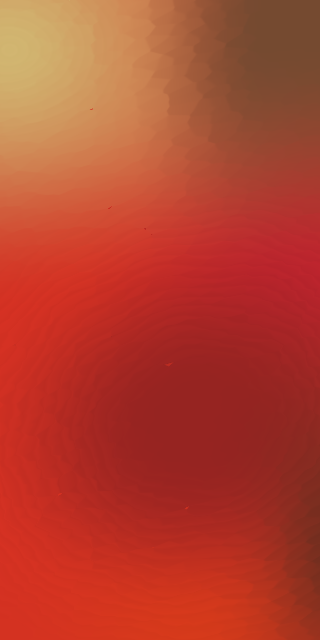
A Shadertoy shader for this background:

```glsl
// Soft red and gold gradient with a dark tilted oval and faint brushed scales.
#define SCALE_DENSITY vec2(17.0, 34.0)
#define SCALE_PULL 0.55
#define RING_COUNT 17.0
#define RING_STRENGTH 0.016
#define OVAL_CENTER vec2(0.62, 0.68)
#define OVAL_RADII vec2(0.68, 0.56)
#define OVAL_TILT 0.25
#define GOLD_CENTER vec2(0.03, 1.845)

const vec3 RED = vec3(0.83, 0.19, 0.135);
const vec3 CRIMSON = vec3(0.75, 0.14, 0.18);
const vec3 ORANGE = vec3(0.84, 0.23, 0.10);
const vec3 MAROON = vec3(0.59, 0.14, 0.13);
const vec3 UMBER = vec3(0.39, 0.18, 0.12);
const vec3 CORAL = vec3(0.81, 0.46, 0.29);
const vec3 GOLD = vec3(0.82, 0.71, 0.44);
const vec3 BROWN = vec3(0.46, 0.29, 0.19);

vec2 hash2(vec2 cell) {
    vec2 h = vec2(dot(cell, vec2(127.1, 311.7)), dot(cell, vec2(269.5, 183.3)));
    return fract(sin(h) * 43758.5);
}

float glow(vec2 p, vec2 center, vec2 radii) {
    vec2 d = (p - center) / radii;
    return exp(-dot(d, d));
}

float ovalRadius(vec2 p) {
    float c = cos(OVAL_TILT), s = sin(OVAL_TILT);
    vec2 d = p - OVAL_CENTER;
    return length(vec2(c * d.x + s * d.y, c * d.y - s * d.x) / OVAL_RADII);
}

// Pull each point toward a soft blend of nearby cell seeds.
vec2 brushedScales(vec2 p) {
    vec2 q = vec2(p.x, p.y - 0.25 * p.x) * SCALE_DENSITY;
    vec2 base = floor(q), sum = vec2(0.0);
    float total = 0.0;
    for (int j = -1; j <= 1; j++) {
        for (int i = -1; i <= 1; i++) {
            vec2 cell = base + vec2(i, j);
            vec2 seed = cell + hash2(cell);
            float w = exp(-14.0 * dot(seed - q, seed - q));
            sum += seed * w;
            total += w;
        }
    }
    vec2 shift = (sum / max(total, 1e-6) - q) / SCALE_DENSITY;
    return p + SCALE_PULL * vec2(shift.x, shift.y + 0.25 * shift.x);
}

// Soft sawtooth terraces, zero on average.
float terraces(float t) {
    float f = fract(t);
    return f - smoothstep(0.75, 1.0, f) - 0.375;
}

vec3 gradientField(vec2 p) {
    float right = smoothstep(0.4, 1.0, p.x);

    // Lower half: red ground, crimson side, orange floor
    vec3 col = mix(RED, CRIMSON, smoothstep(0.2, 0.9, p.x) * glow(p, vec2(p.x, 1.12), vec2(1.0, 0.5)));
    col = mix(col, ORANGE, 0.9 * glow(p, vec2(0.65, 0.0), vec2(0.45, 0.3)));

    // Dark oval and shaded lower right edge
    col = mix(col, MAROON, 1.0 - smoothstep(0.2, 1.1, ovalRadius(p)));
    col = mix(col, UMBER, 0.9 * glow(p, vec2(1.06, 0.3), vec2(0.22, 0.42)));

    // Upper half: coral haze, gold glow, brown corner
    float haze = smoothstep(1.08, 1.7, p.y + 0.12 * (0.4 - p.x));
    col = mix(col, CORAL, haze * (1.0 - 0.7 * right));
    col = mix(col, GOLD, glow(p, GOLD_CENTER, vec2(0.36, 0.34)));
    float corner = smoothstep(0.38, 0.82, p.x) * smoothstep(1.12, 1.86, p.y);
    return mix(col, BROWN, corner);
}

void mainImage(out vec4 fragColor, in vec2 fragCoord) {
    vec2 p = fragCoord / iResolution.xy * vec2(1.0, 2.0);
    vec2 brushed = brushedScales(p);
    vec3 col = gradientField(brushed);

    // Wavering rings around the oval and the gold glow
    float waver = 0.25 * sin(19.0 * p.x + 7.0 * p.y) + 0.18 * sin(31.0 * p.y - 13.0 * p.x);
    float r = ovalRadius(mix(p, brushed, 0.5));
    float ringMask = smoothstep(0.2, 0.6, r) * (1.0 - smoothstep(1.0, 1.5, r));
    col += RING_STRENGTH * ringMask * terraces(r * RING_COUNT + waver) * vec3(1.6, 0.5, 0.4);

    float goldDist = length((p - GOLD_CENTER) * vec2(1.0, 1.25));
    float goldMask = 1.0 - smoothstep(0.25, 0.5, goldDist);
    col += 0.5 * RING_STRENGTH * goldMask * terraces(goldDist * 30.0 + 0.5 * waver);

    fragColor = vec4(clamp(col, 0.0, 1.0), 1.0);
}
```
